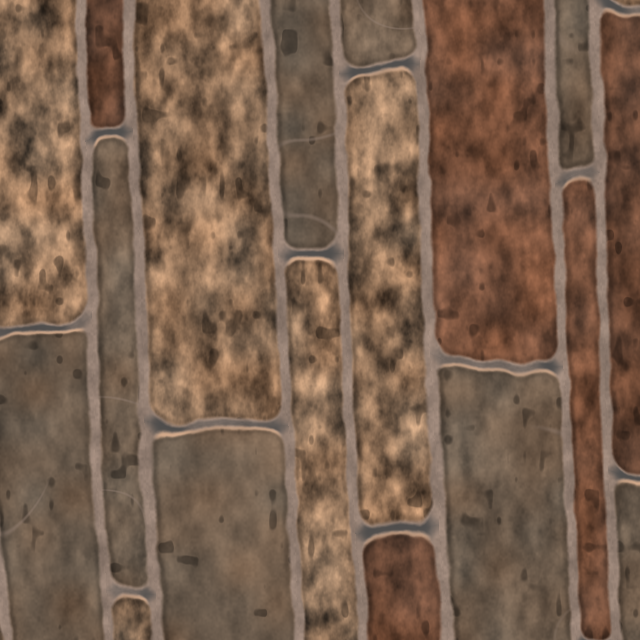
Give the GLSL for this texture, as a Shadertoy shader.

```glsl
// Tall, slightly leaning grey, tan and red stones set in pale mortar joints.
#define COLUMNS 7.0
#define STONE_LENGTH 0.72
#define LEAN 0.042
#define JOINT 0.0085
#define CORNER 0.026
#define GREY vec3(0.425, 0.357, 0.295)
#define TAN vec3(0.535, 0.422, 0.328)
#define RED vec3(0.425, 0.288, 0.215)
#define MORTAR vec3(0.575, 0.495, 0.445)
#define SHADOW vec3(0.285, 0.285, 0.285)
#define GLINT vec3(0.86, 0.69, 0.56)

float hash(vec2 p) {
    vec3 q = fract(p.xyx * vec3(0.1031, 0.1030, 0.0973));
    q += dot(q, q.yzx + 33.33);
    return fract((q.x + q.y) * q.z);
}

float noise(vec2 p) {
    vec2 cell = floor(p), f = fract(p);
    f = f * f * (3.0 - 2.0 * f);
    float low = mix(hash(cell), hash(cell + vec2(1, 0)), f.x);
    float high = mix(hash(cell + vec2(0, 1)), hash(cell + vec2(1, 1)), f.x);
    return mix(low, high, f.y);
}

float fbm(vec2 p) {
    float sum = 0.0, amp = 0.5;
    for (int i = 0; i < 4; i++) {
        sum += amp * noise(p);
        p = mat2(1.6, 1.2, -1.2, 1.6) * p + 17.3;
        amp *= 0.5;
    }
    return sum / 0.9375;
}

// Left edge of a column; the sine makes widths uneven
float columnEdge(float i) {
    return (i + 0.28 * sin(2.4 * i)) / COLUMNS;
}

void mainImage(out vec4 fragColor, in vec2 fragCoord) {
    vec2 uv = fragCoord / iResolution.y;
    float pixel = 1.0 / iResolution.y;

    // Lean and waver of the joints
    vec2 p = uv + vec2(LEAN * uv.y, 0.0);
    p.x += 0.022 * (noise(uv * vec2(5.0, 3.5)) - 0.5);
    p.x += 0.005 * (noise(uv * 28.0) - 0.5);
    p.y += 0.045 * (noise(uv * vec2(11.0, 4.0) + 5.0) - 0.5);
    p.y += 0.007 * (noise(uv * 32.0 + 9.0) - 0.5);

    // Column and stone containing this point
    float column = -1.0;
    for (float i = 0.0; i < COLUMNS + 2.0; i++) {
        if (p.x > columnEdge(i)) column = i;
    }
    float left = columnEdge(column), right = columnEdge(column + 1.0);
    float along = p.y / STONE_LENGTH + fract(column * 0.618 + 0.3);
    float row = floor(along);
    vec2 id = vec2(column, row) + 20.0;

    // Rounded box distance and its outward direction
    vec2 local = vec2(p.x - 0.5 * (left + right), (along - row - 0.5) * STONE_LENGTH);
    vec2 halfSize = 0.5 * vec2(right - left, STONE_LENGTH) - JOINT;
    float radius = min(CORNER, 0.7 * halfSize.x);
    vec2 q = abs(local) - halfSize + radius;
    float d = length(max(q, 0.0)) + min(max(q.x, q.y), 0.0) - radius;
    vec2 outward = normalize(max(q, 0.0001)) * sign(local);
    d += 0.005 * (fbm(uv * 45.0) - 0.5);

    // Stone kind: tint and strength of mottling
    float kind = fract(0.1 + 0.45 * column + 0.62 * row);
    vec3 tint = GREY;
    float contrast = mix(0.45, 1.0, hash(id + 3.0));
    if (kind > 0.78) {
        tint = RED;
        contrast = 1.1;
    } else if (kind > 0.43) {
        tint = TAN;
        contrast = 1.55;
    }
    tint *= mix(0.94, 1.06, hash(id));

    // Mottling, broad stains, fine grain and dark pits
    vec2 s = uv + id * 3.7;
    float mottle = fbm(s * vec2(48.0, 30.0)) - 0.5;
    float stain = fbm(s * vec2(12.0, 6.0)) - 0.5;
    float grain = noise(s * 230.0) - 0.5;
    vec3 stone = tint * (1.0 + contrast * mottle + 0.35 * stain + 0.07 * grain);
    stone += vec3(0.02, 0.0, -0.012) * (noise(s * 18.0) - 0.5) * 2.0;
    float pits = smoothstep(0.70, 0.82, noise(s * vec2(75.0, 48.0)) * 0.6 + 0.4 * noise(s * 22.0));
    stone *= 1.0 - 0.3 * pits;

    // Faint pale veins on the grey stones
    float vein = 1.0 - smoothstep(0.0, 0.022, abs(noise(s * 7.0) - 0.5));
    vein *= smoothstep(0.58, 0.75, noise(s * 5.0 + 8.0)) * step(kind, 0.43);
    stone = mix(stone, MORTAR, 0.45 * vein);

    // Darker rim of each stone, heavier on its left side
    float rim = exp(-pow((d + 0.004) / 0.0045, 2.0));
    stone *= 1.0 - rim * (0.13 + 0.09 * max(-outward.x, 0.0));

    // Mortar, with a blue-grey shadow in the crosswise joints
    vec3 mortar = MORTAR * (0.82 + 0.36 * fbm(uv * vec2(55.0, 35.0) + 4.0));
    mortar *= 1.0 + 0.08 * grain;
    float crosswise = smoothstep(0.55, 0.95, abs(outward.y));
    float shade = crosswise * smoothstep(0.001, 0.007, d);
    shade *= 0.5 + 0.5 * smoothstep(0.25, 0.55, noise(uv * 16.0 + 2.0));
    mortar = mix(mortar, SHADOW, 0.9 * shade);
    float soften = 0.0018 + pixel;
    vec3 color = mix(stone, mortar, smoothstep(-soften, soften, d));

    // Warm light caught on the upper end of each stone
    float glint = exp(-pow((d - 0.0005) / 0.0032, 2.0)) * smoothstep(0.5, 0.95, outward.y);
    color = mix(color, GLINT, glint * (0.35 + 0.6 * noise(uv * 22.0)));

    fragColor = vec4(clamp(color, 0.0, 1.0), 1.0);
}
```
